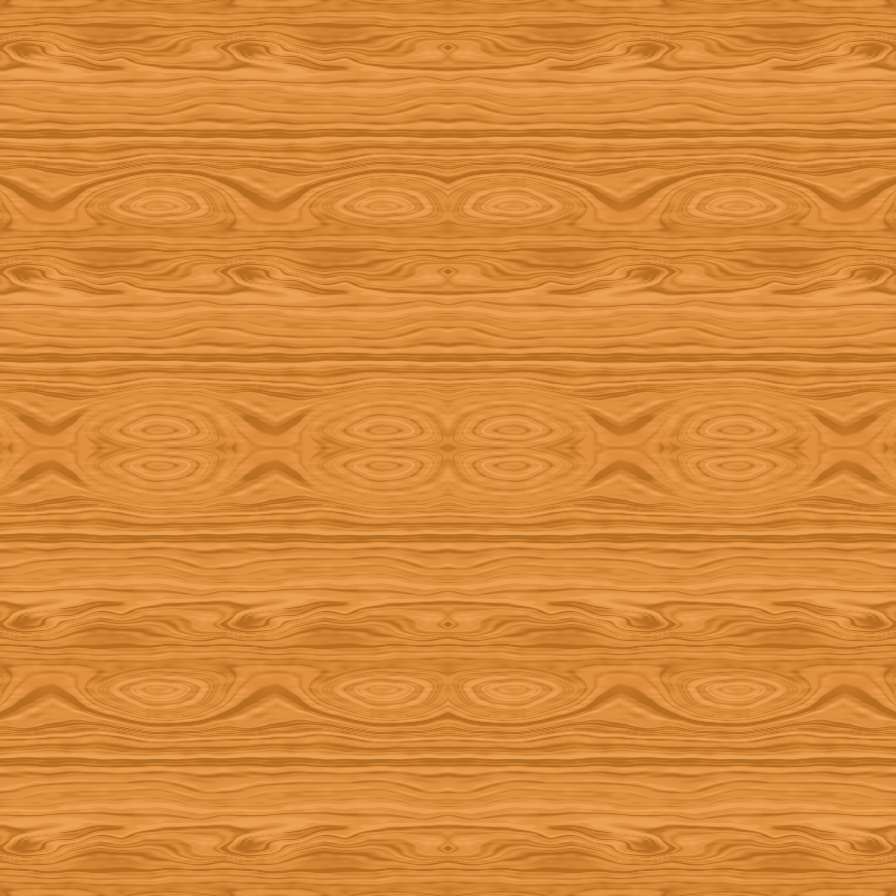
Reproduce this texture procedurally as a WebGL 2 fragment shader.

```glsl
#version 300 es
precision highp float;
// Mirrored wood veneer: a 4 x 4 grid of one seamless tile, flipped about both
// centre lines. Smooth hills bend a height field into eyes and knots, and the
// grain is periodic one-dimensional noise read along that field.
uniform vec2 u_resolution;
out vec4 fragColor;

float hash(vec2 p) {
    return fract(sin(dot(p, vec2(127.1, 311.7))) * 43758.5453);
}

// Value noise with a whole number of cells per tile, so that it wraps
float noise(vec2 p, vec2 cells) {
    p *= cells;
    vec2 i = floor(p), f = fract(p);
    f = f * f * (3.0 - 2.0 * f);
    vec2 a = mod(i, cells), b = mod(i + 1.0, cells);
    return mix(mix(hash(a), hash(vec2(b.x, a.y)), f.x),
               mix(hash(vec2(a.x, b.y)), hash(b), f.x), f.y);
}

// Wrapping line noise along the field, faded where lines get too thin
float grain(float height, float lines, float width) {
    float i = floor(height * lines), f = fract(height * lines);
    float a = hash(vec2(mod(i, lines), lines));
    float b = hash(vec2(mod(i + 1.0, lines), lines));
    float value = mix(a, b, f * f * (3.0 - 2.0 * f));
    return mix(value, 0.5, smoothstep(0.8, 2.0, width * lines));
}

// Thin dark lines where the line noise is low
float darkLines(float height, float lines, float width) {
    return 1.0 - smoothstep(0.08, 0.42, grain(height, lines, width));
}

// Bell curve across one level of a wrapped value
float band(float value, float level, float spread) {
    float d = (fract(value - level + 0.5) - 0.5) / spread;
    return exp(-d * d);
}

// Soft wrapped hill, optionally slanted, with separate upper and lower spread
float hill(vec2 p, vec2 centre, float spread, float above, float below, float slant) {
    vec2 d = fract(p - centre + 0.5) - 0.5;
    d.y -= slant * d.x;
    d /= vec2(spread, d.y < 0.0 ? above : below);
    return exp(-pow(abs(d.x), 2.3) - d.y * d.y);
}

void main() {
    // Tile coordinates, y running down, mirrored about the canvas centre
    vec2 uv = gl_FragCoord.xy / u_resolution;
    vec2 p = 2.0 - abs(vec2(uv.x, 1.0 - uv.y) * 4.0 - 2.0);

    // Gentle waviness of the fibres, rougher around the knots and below them
    float rough = band(p.y, 0.23, 0.11);
    vec2 q = p;
    q.y += (0.022 + 0.035 * band(p.y, 0.42, 0.07)) * (noise(p, vec2(4.0, 7.0)) - 0.5);
    q.y += (0.010 + 0.025 * rough) * (noise(p, vec2(9.0, 20.0)) - 0.5);
    q.x += (0.050 + 0.080 * rough) * (noise(p, vec2(5.0, 13.0)) - 0.5);

    // Hills shared by the field and the shading
    float eye = hill(q, vec2(0.725, 0.91), 0.30, 0.17, 0.07, 0.0);
    float knot = hill(q, vec2(0.10, 0.215), 0.23, 0.055, 0.05, 0.12);
    float streak = hill(q, vec2(0.40, 0.28), 0.19, 0.04, 0.032, 0.22);
    float spot = hill(q, vec2(0.50, 0.165), 0.12, 0.035, 0.03, 0.0);
    float tip = hill(q, vec2(0.0, 0.20), 0.11, 0.03, 0.03, 0.0);
    float saddle = hill(q, vec2(0.22, 0.95), 0.14, 0.05, 0.04, 0.0);

    float height = q.y + 0.35 * eye + 0.17 * knot + 0.09 * streak - 0.025 * spot;
    height += 0.09 * hill(q, vec2(0.19, 0.75), 0.18, 0.07, 0.08, 0.0);
    height += 0.08 * hill(q, vec2(0.96, 0.42), 0.22, 0.09, 0.10, 0.0);
    float width = fwidth(height);
    float inside = smoothstep(0.1, 0.4, eye) * smoothstep(1.02, 1.08, height);

    // Broad bands, growth lines, hairlines and fibre
    float tone = 0.66;
    tone += 0.18 * (grain(height, 15.0, width) - 0.5);
    tone += 0.48 * (1.0 - 0.6 * inside) * (grain(height, 47.0, width) - 0.5);
    tone += 0.48 * (grain(height, 101.0, width) - 0.5);
    tone -= 0.38 * (1.0 - 0.4 * inside) * darkLines(height, 61.0, width);
    tone -= 0.20 * (1.0 - 0.6 * inside) * darkLines(height, 37.0, width);
    float phase = 6.28318 * (26.0 * height + 2.0 * grain(height, 9.0, width));
    tone -= 0.30 * (1.0 - inside) * pow(0.5 + 0.5 * cos(phase), 4.0);
    tone += 0.28 * (noise(p, vec2(13.0, 90.0)) - 0.5);
    tone += 0.14 * (noise(p, vec2(24.0, 60.0)) - 0.5);

    // Dark arch over each eye, pale hump above it, rings and outline inside
    tone += 0.16 * band(height, 0.74, 0.05) - 0.17 * band(height, 0.86, 0.06);
    tone -= inside * (0.24 * cos(70.0 * (1.27 - height)) - 0.04);
    tone -= 0.22 * smoothstep(0.05, 0.25, eye) * band(height, 0.06, 0.012);

    // Dark hearts of the knots with pale rims
    tone += 0.75 * knot * (1.0 - knot) - 0.52 * knot * knot;
    tone += 0.40 * streak * (1.0 - streak) - 0.55 * streak * streak;
    tone -= 0.32 * spot + 0.20 * tip + 0.06 * saddle;

    vec3 dark = vec3(0.72, 0.43, 0.13);
    vec3 amber = vec3(0.83, 0.52, 0.20);
    vec3 honey = vec3(0.88, 0.57, 0.25);
    vec3 pale = vec3(0.92, 0.63, 0.33);
    vec3 wood = mix(dark, amber, smoothstep(0.02, 0.40, tone));
    wood = mix(wood, honey, smoothstep(0.36, 0.58, tone));
    wood = mix(wood, pale, smoothstep(0.64, 0.92, tone));
    wood = mix(wood, vec3(0.86, 0.51, 0.21), 0.4 * saddle);
    fragColor = vec4(wood, 1.0);
}
```
